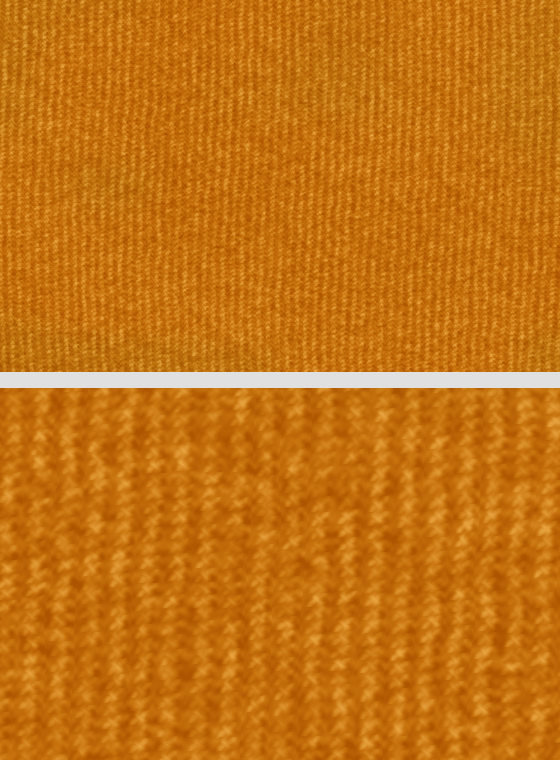
Top, the full canvas; bottom, a detail of the centre.
A Shadertoy shader for this texture:

```glsl
const float TAU = 6.28318;

float hash(vec2 p) {
    return fract(sin(dot(p, vec2(127.1, 311.7))) * 43758.5453);
}

float noise(vec2 p) {
    vec2 i = floor(p), f = fract(p);
    f = f * f * (3.0 - 2.0 * f);
    return mix(mix(hash(i), hash(i + vec2(1, 0)), f.x),
               mix(hash(i + vec2(0, 1)), hash(i + vec2(1, 1)), f.x), f.y);
}

// Soft-edged line of a given half width
float strand(float dist, float halfWidth, float blur) {
    return 1.0 - smoothstep(halfWidth - blur, halfWidth + blur, abs(dist));
}

// Dark valley to pale thread
vec3 yarnColor(float t) {
    vec3 rust = vec3(0.68, 0.33, 0.0);
    vec3 amber = vec3(0.785, 0.455, 0.055);
    vec3 straw = vec3(0.90, 0.63, 0.24);
    return t < 0.5 ? mix(rust, amber, t * 2.0) : mix(amber, straw, t * 2.0 - 1.0);
}

void mainImage(out vec4 fragColor, in vec2 fragCoord) {
    vec2 uv = fragCoord / iResolution.xy;

    // Ribs across, stitches down, with the cloth pulled slightly out of line
    vec2 knit = uv * vec2(60.5, 80.0);
    knit.x += 0.45 * sin(uv.y * 4.0 + uv.x * 2.5) - 1.2 * uv.x * uv.x * uv.y * uv.y;
    knit.x += 0.25 * (noise(knit * vec2(0.5, 0.3)) - 0.5);
    knit.y += 0.9 * sin(uv.x * 7.0) + 0.6 * noise(knit * 0.25);
    float blur = max(0.09, 0.7 * fwidth(knit.x));

    // Each rib has its own stitch phase
    float rib = floor(knit.x);
    float x = fract(knit.x) - 0.5;
    float y = knit.y + hash(vec2(rib, 3.0));
    float row = floor(y);
    float v = fract(y) - 0.5;
    float stitchRand = hash(vec2(rib, row));

    // Raised chain: a wavering core and a slanted loop in every stitch
    float sway = 0.06 * sin(TAU * y) + 0.14 * (noise(vec2(rib * 7.0, y * 0.8)) - 0.5);
    float core = strand(x - sway, 0.11, blur);
    float loopEnds = 1.0 - smoothstep(0.2, 0.42, abs(x));
    float slant = strand(v - 1.3 * x, 0.24, 0.2) * loopEnds;
    float chain = max(core * (0.65 + 0.35 * cos(TAU * v)), 0.75 * slant);
    chain *= 0.65 + 0.5 * stitchRand;

    // Sunken legs between the chains, and the shadow beside each chain
    float valley = smoothstep(0.18, 0.42, abs(x));
    float legs = cos(TAU * (y + 0.9 * abs(x))) * valley;
    float shadow = strand(x - sway - 0.26, 0.07, blur);

    // Fuzzy fibres, uneven yarn and broad light
    float fibre = noise(knit * vec2(4.2, 2.1)) - 0.5;
    float fleck = noise(knit * vec2(2.1, 1.3) + 40.0) - 0.5;
    float patches = noise(uv * vec2(13.0, 9.0)) - 0.5;
    float light = noise(uv * vec2(2.5, 2.0) + 9.0) - 0.5;

    float t = 0.37 + 0.46 * chain - 0.06 * valley + 0.08 * legs - 0.13 * shadow
            + 0.38 * fibre + 0.34 * fleck + 0.08 * patches + 0.07 * light;
    vec3 color = yarnColor(clamp(t, 0.0, 1.0));

    // Slightly duller, greener cloth in places
    float dull = smoothstep(0.35, 0.8, noise(uv * vec2(5.0, 4.0) + 21.0));
    color += dull * vec3(-0.025, 0.008, 0.005);
    fragColor = vec4(color, 1.0);
}
```
